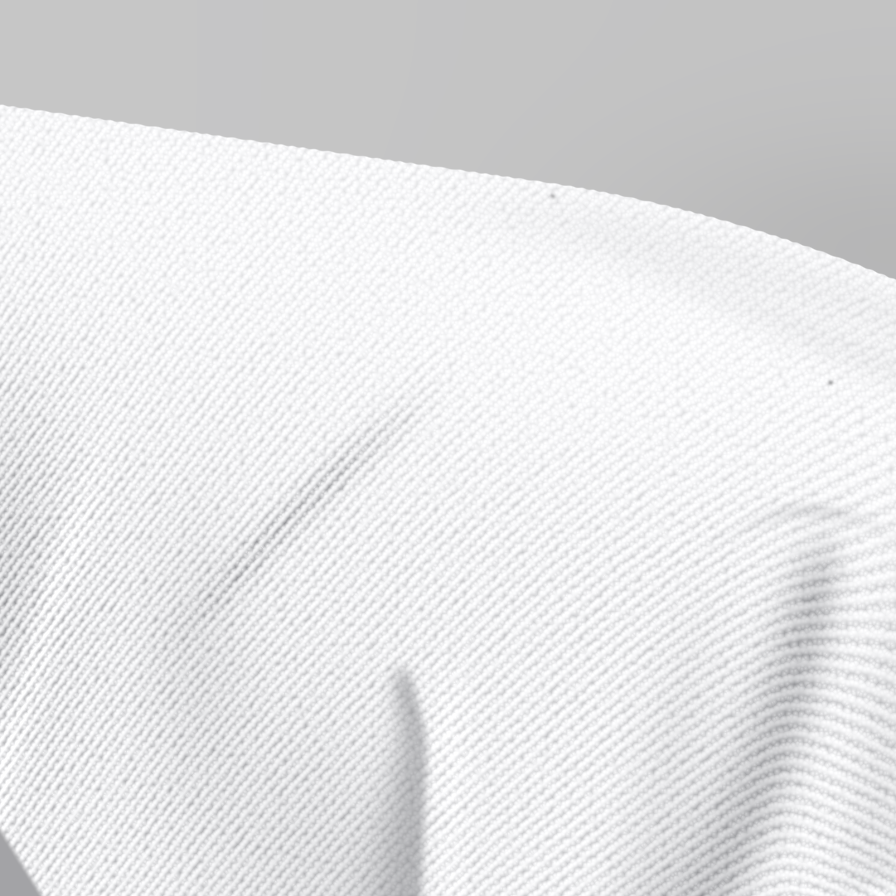
Write a WebGL 1 fragment shader that draws this texture.

```glsl
precision highp float;

uniform vec2 u_resolution;

const vec3 WALL_LIGHT = vec3(0.776, 0.776, 0.777);
const vec3 WALL_DARK = vec3(0.725, 0.725, 0.727);
const vec3 CLOTH = vec3(0.985, 0.986, 0.991);
const vec3 SHADE_TINT = vec3(1.0, 0.995, 0.975);
const float RIB_COUNT = 67.0;
const float RIB_DEPTH = 0.088;
const float GRAIN_SCALE = 185.0;
const float GRAIN_DEPTH = 0.06;

vec2 hash2(vec2 p) {
  vec3 q = fract(vec3(p.xyx) * vec3(0.1031, 0.103, 0.0973));
  q += dot(q, q.yzx + 33.33);
  return fract((q.xx + q.yz) * q.zy);
}

// Distance to the nearest scattered cell centre
float cellular(vec2 p) {
  vec2 cell = floor(p);
  float nearest = 2.0;
  for (int j = -1; j <= 1; j++) {
    for (int i = -1; i <= 1; i++) {
      vec2 c = cell + vec2(float(i), float(j));
      nearest = min(nearest, length(c + hash2(c) - p));
    }
  }
  return nearest;
}

float bell(float d, float width) {
  return exp(-d * d / (width * width));
}

float blob(vec2 p, vec2 centre, vec2 size) {
  vec2 d = (p - centre) / size;
  return exp(-dot(d, d));
}

float below(float edge, float soft, float v) {
  return 1.0 - smoothstep(edge - soft, edge + soft, v);
}

float hemHeight(float x) {
  float drop = max(x - 0.6, 0.0);
  return 0.883 - 0.142 * x - 0.334 * drop * drop;
}

// Ribs run diagonally, steep at the left, bending over the right fold
float ribPhase(vec2 p) {
  float d = p.x - 0.875;
  float turn = 0.5 * (d + sqrt(d * d + 0.0007));
  float bend = 1.05 * turn * below(0.31, 0.26, p.y);
  float wobble = 0.002 * sin(9.0 * p.x + 14.0 * p.y) + 0.001 * sin(31.0 * p.x - 23.0 * p.y);
  return p.y - 1.4 * p.x + 0.45 * p.x * p.x + bend + wobble;
}

float creaseMask(vec2 p) {
  float t = p.x - 0.48;
  float line = p.y - (0.557 + 0.86 * t - 0.6 * t * (p.x - 0.33));
  return bell(line, 0.026) * smoothstep(0.14, 0.33, p.x) * below(0.44, 0.08, p.x);
}

float rightFoldMask(vec2 p) {
  float t = max(0.41 - p.y, 0.0);
  float d = p.x - (0.922 - 0.12 * t - 0.48 * t * t);
  float width = d > 0.0 ? 0.022 + 0.05 * t : 0.032 + 0.08 * t;
  return bell(d, width) * below(0.385, 0.055, p.y);
}

// Narrow pocket: crisp on its right, soft on its left
float pocketMask(vec2 p) {
  float t = max(0.265 - p.y, 0.0);
  float rightEdge = 0.46 + 0.018 * smoothstep(0.0, 0.1, t) - 0.04 * max(t - 0.12, 0.0);
  float d = rightEdge - p.x;
  float body = smoothstep(-0.006, 0.01, d) * bell(max(d - 0.012, 0.0), 0.01 + 0.17 * t);
  return body * below(0.25, 0.018, p.y);
}

float foldShade(vec2 p, float depth) {
  float s = 0.035 * bell(depth - 0.045, 0.035) * smoothstep(0.4, 0.75, p.x);
  s += 0.035 * bell(p.y - (0.69 - 0.42 * (p.x - 0.75)), 0.022) * smoothstep(0.6, 0.95, p.x);
  s += 0.03 * creaseMask(p);
  s += 0.16 * rightFoldMask(p);
  s += 0.23 * pocketMask(p);
  s += 0.07 * blob(p, vec2(0.36, 0.03), vec2(0.12, 0.16));
  s += 0.05 * blob(p, vec2(0.22, 0.25), vec2(0.06, 0.16));
  s += 0.06 * blob(p, vec2(-0.01, 0.37), vec2(0.06, 0.17));
  s += 0.05 * bell(p.x - 0.76 - 0.22 * (p.y - 0.2), 0.045) * below(0.28, 0.12, p.y);
  s += 0.06 * smoothstep(0.93, 1.0, p.x + 0.15 * (0.2 - p.y)) * below(0.3, 0.2, p.y);
  // Arched lip over the right fold
  float side = p.x - 0.905;
  float arch = p.y - (0.43 - 3.5 * side * side);
  s += 0.09 * bell(arch, 0.009) * bell(side, 0.07);
  // Bright ridges
  s -= 0.05 * bell(p.x - 0.035 - 0.3 * (p.y - 0.25), 0.02) * below(0.44, 0.12, p.y);
  s -= 0.03 * bell(p.x - 0.5, 0.025) * below(0.23, 0.06, p.y);
  s -= 0.1 * blob(p, vec2(0.99, -0.005), vec2(0.04, 0.015));
  return s;
}

float ribStrength(vec2 p, float depth) {
  float s = 0.4 + 0.6 * smoothstep(0.05, 0.5, depth);
  s *= 1.0 - 0.45 * blob(p, vec2(0.68, 0.6), vec2(0.26, 0.16));
  s += 1.1 * creaseMask(p) + 0.25 * rightFoldMask(p);
  s += 0.9 * blob(p, vec2(0.0, 0.35), vec2(0.11, 0.27));
  s += 0.35 * blob(p, vec2(0.23, 0.15), vec2(0.16, 0.22));
  return s * (1.0 - 0.6 * pocketMask(p));
}

void main() {
  vec2 p = gl_FragCoord.xy / u_resolution;
  float pixel = 1.0 / u_resolution.y;
  float depth = hemHeight(p.x) - p.y + 0.0005 * sin(p.x * 410.0 + 2.0 * sin(p.x * 57.0));

  // Backdrop
  float dusk = blob(p, vec2(1.0, 0.72), vec2(0.3, 0.13));
  vec3 wall = mix(WALL_LIGHT, WALL_DARK, dusk) - 0.012 * smoothstep(0.0, 1.0, p.x);

  // Ribbed cloth
  float grain = cellular(p * GRAIN_SCALE) - 0.45;
  float rib = 0.5 + 0.5 * sin(6.28318 * RIB_COUNT * ribPhase(p) + 0.8 * grain);
  float ribs = RIB_DEPTH * ribStrength(p, depth) * rib * (1.2 + 1.3 * grain);
  float shade = foldShade(p, depth) + ribs + GRAIN_DEPTH * grain;
  vec3 cloth = CLOTH - shade * SHADE_TINT;

  // Shadowed corner and tiny flecks
  float corner = 0.075 - 1.6 * p.x - p.y;
  cloth = mix(cloth, vec3(0.64, 0.64, 0.65), smoothstep(-0.008, 0.008, corner));
  float flecks = blob(p, vec2(0.617, 0.781), vec2(0.003)) + blob(p, vec2(0.927, 0.573), vec2(0.003));
  cloth -= 0.25 * flecks;

  float cover = smoothstep(-pixel, pixel, depth);
  gl_FragColor = vec4(clamp(mix(wall, cloth, cover), 0.0, 1.0), 1.0);
}
```
